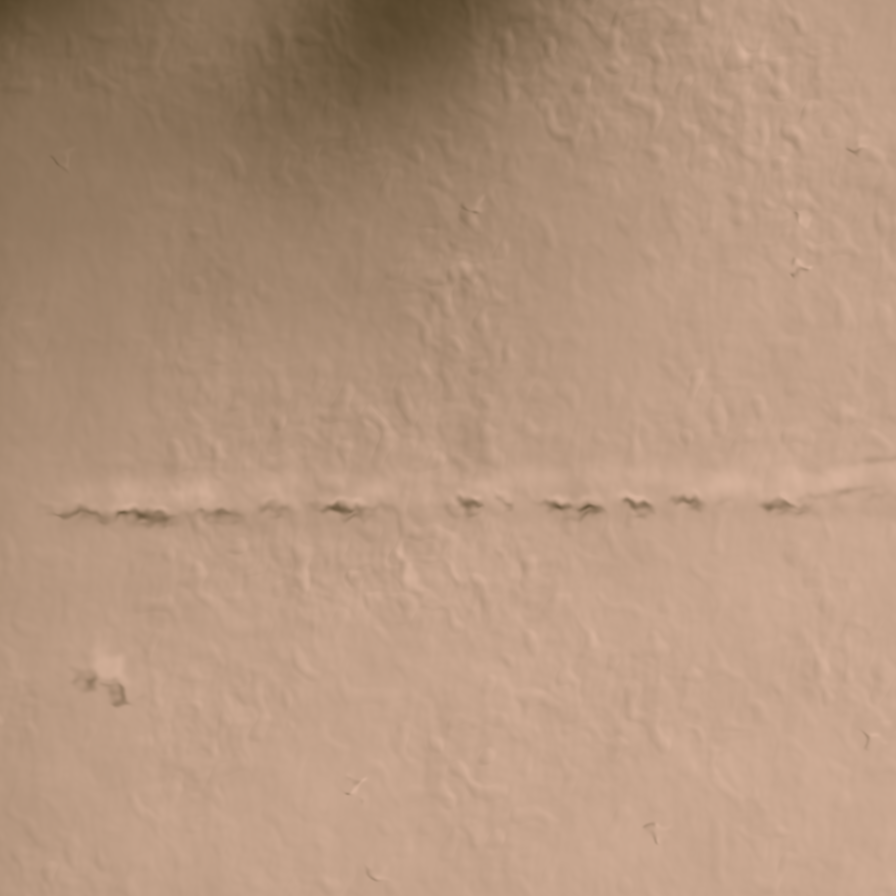
Reproduce this texture procedurally as a Shadertoy shader.

```glsl
// Draws a softly lit beige plaster wall with a broken horizontal crack and shadows along the top.

vec2 hashGradient(vec2 cell) {
    float angle = 6.2832 * fract(sin(dot(cell, vec2(127.1, 311.7))) * 43758.5);
    return vec2(cos(angle), sin(angle));
}

float gradientNoise(vec2 p) {
    vec2 i = floor(p), f = fract(p);
    vec2 u = f * f * f * (f * (f * 6.0 - 15.0) + 10.0);
    vec2 e = vec2(0.0, 1.0);
    float bottom = mix(dot(hashGradient(i), f), dot(hashGradient(i + e.yx), f - e.yx), u.x);
    float top = mix(dot(hashGradient(i + e), f - e), dot(hashGradient(i + 1.0), f - 1.0), u.x);
    return mix(bottom, top, u.y);
}

// Gaussian spot, turned by an angle, with separate radii along and across
float spot(vec2 p, vec2 center, vec2 radius, float angle) {
    float c = cos(angle), s = sin(angle);
    vec2 q = mat2(c, -s, s, c) * (p - center) / radius;
    return exp(-dot(q, q));
}

// Height of the painted surface: octaves of lumps, with sparse larger blisters
float plasterHeight(vec2 p) {
    vec2 warped = p + 0.006 * vec2(gradientNoise(p * 23.0), gradientNoise(p * 23.0 + 40.0));
    float height = gradientNoise(warped * vec2(25.0, 21.0));
    height += 0.62 * gradientNoise(warped * vec2(52.0, 44.0) + 9.0);
    height += 0.28 * gradientNoise(warped * vec2(104.0, 92.0) + 5.0);
    float blister = max(gradientNoise(warped * vec2(43.0, 38.0) + 21.0) - 0.12, 0.0);
    return height + 2.2 * blister;
}

// Where the plaster is rough rather than smooth
float roughness(vec2 p) {
    float rough = 0.22 + 0.32 * smoothstep(-0.1, 0.4, gradientNoise(p * 7.0 + 3.0));
    rough += 0.55 * spot(p, vec2(0.78, 0.92), vec2(0.30, 0.13), -0.8);
    rough += 0.50 * spot(p, vec2(0.52, 0.66), vec2(0.06, 0.17), 0.0);
    rough += 0.50 * spot(p, vec2(0.36, 0.52), vec2(0.16, 0.06), 0.2);
    rough += 0.30 * spot(p, vec2(0.34, 0.81), vec2(0.15, 0.04), 0.1);
    rough += 0.50 * spot(p, vec2(0.34, 0.36), vec2(0.12, 0.05), 0.0);
    rough += 0.30 * spot(p, vec2(0.63, 0.24), vec2(0.10, 0.12), 0.0);
    return rough * (1.0 - 0.6 * spot(p, vec2(0.06, 0.72), vec2(0.18, 0.22), 0.0));
}

// Broad light: dim upper left, bright lower right, dark shadows at the top
float wallLight(vec2 p) {
    float dim = smoothstep(0.22, 1.1, p.y) * (1.0 - 0.78 * smoothstep(0.38, 0.9, p.x));
    float light = 0.955 + 0.055 * p.x - 0.46 * dim - 0.10 * exp(-p.x * 7.0);
    light -= 0.48 * spot(p, vec2(0.50, 1.04), vec2(0.24, 0.12), 0.72);
    light -= 0.44 * spot(p, vec2(-0.03, 1.04), vec2(0.20, 0.10), 0.35);
    light += 0.06 * spot(p, vec2(0.27, 0.99), vec2(0.08, 0.07), 0.0);
    return light + 0.03 * gradientNoise(p * 5.0) + 0.045 * gradientNoise(p * vec2(15.0, 11.0) + 8.0);
}

// Crack pieces: center x, center y, half length, depth
float crackShade(vec2 p) {
    vec4 pieces[11] = vec4[11](
        vec4(0.085, 0.427, 0.048, 0.25), vec4(0.160, 0.424, 0.050, 0.46),
        vec4(0.240, 0.427, 0.038, 0.22), vec4(0.305, 0.431, 0.022, 0.20),
        vec4(0.382, 0.432, 0.042, 0.46), vec4(0.524, 0.438, 0.019, 0.48),
        vec4(0.562, 0.439, 0.014, 0.22), vec4(0.640, 0.433, 0.042, 0.52),
        vec4(0.710, 0.436, 0.025, 0.46), vec4(0.768, 0.440, 0.025, 0.28),
        vec4(0.875, 0.436, 0.036, 0.38));
    float shade = 0.0;
    float wobble = 0.009 * gradientNoise(vec2(p.x * 37.0, 2.0)) + 0.005 * gradientNoise(p * vec2(95.0, 60.0));
    float width = 0.0050 + 0.006 * gradientNoise(p * vec2(55.0, 40.0) + 5.0);
    float ragged = clamp(0.85 + 1.3 * gradientNoise(p * vec2(60.0, 85.0) + 31.0), 0.2, 1.3);
    for (int i = 0; i < 11; i++) {
        vec2 q = (p - pieces[i].xy) / vec2(pieces[i].z, 1.0);
        float taper = smoothstep(1.0, 0.35, abs(q.x));
        float y = q.y + wobble + 0.004 * q.x;
        float gap = exp(-pow(y / width, 2.0));
        float lip = exp(-pow((y - 0.009) / 0.005, 2.0));
        float branch = exp(-pow((y + 0.010 - 0.006 * q.x) / 0.0035, 2.0)) * smoothstep(-0.5, 0.4, q.x);
        shade += taper * pieces[i].w * ragged * (0.28 * lip - gap - 0.45 * branch);
    }
    // Pale swollen ridge above, faint hollow below, faint tail at the right
    float line = 0.424 + 0.022 * p.x;
    float span = smoothstep(0.03, 0.12, p.x);
    float swell = 0.075 + 0.16 * gradientNoise(p * vec2(24.0, 30.0) + 13.0);
    shade += span * swell * exp(-pow((p.y - line - 0.022) / 0.018, 2.0));
    shade -= span * 0.035 * exp(-pow((p.y - line + 0.012) / 0.012, 2.0));
    float hairline = smoothstep(-0.15, 0.3, gradientNoise(vec2(p.x * 27.0, 19.0)));
    shade -= span * 0.09 * hairline * exp(-pow((p.y - line + wobble) / 0.004, 2.0));
    shade -= 0.16 * ragged * spot(p, vec2(0.94, 0.451), vec2(0.03, 0.004), 0.15);
    return shade - 0.12 * ragged * spot(p, vec2(0.98, 0.487), vec2(0.04, 0.005), 0.1);
}

// Chipped lump at lower left, scattered pits and long creases
float blemishShade(vec2 p) {
    vec2 q = p + 0.020 * vec2(gradientNoise(p * 58.0), gradientNoise(p * 58.0 + 17.0));
    float shade = 0.17 * spot(q, vec2(0.126, 0.253), vec2(0.026, 0.016), -0.6);
    shade -= 0.36 * spot(q, vec2(0.101, 0.240), vec2(0.016, 0.007), -0.2);
    shade -= 0.34 * spot(q, vec2(0.135, 0.224), vec2(0.013, 0.005), -0.3);
    vec3 pits[9] = vec3[9](
        vec3(0.390, 0.118, 0.28), vec3(0.525, 0.769, 0.25), vec3(0.420, 0.022, 0.22),
        vec3(0.890, 0.698, 0.30), vec3(0.953, 0.836, 0.28), vec3(0.970, 0.177, 0.22),
        vec3(0.730, 0.072, 0.20), vec3(0.065, 0.818, 0.17), vec3(0.890, 0.752, 0.22));
    for (int i = 0; i < 9; i++) {
        shade -= pits[i].z * spot(q, pits[i].xy, vec2(0.007, 0.004), -0.5);
        shade += 0.5 * pits[i].z * spot(q, pits[i].xy + vec2(0.009, 0.003), vec2(0.006), 0.0);
    }
    shade += 0.11 * spot(q, vec2(0.462, 0.355), vec2(0.035, 0.006), -1.1);
    shade -= 0.08 * spot(q, vec2(0.448, 0.350), vec2(0.035, 0.006), -1.1);
    return shade - 0.08 * spot(q, vec2(0.522, 0.500), vec2(0.020, 0.035), 0.0);
}

void mainImage(out vec4 fragColor, in vec2 fragCoord) {
    vec2 p = fragCoord / iResolution.xy;
    // Side light from the upper right rakes over the relief
    float slope = plasterHeight(p) - plasterHeight(p + vec2(0.0040, 0.0034));
    float tone = wallLight(p) + 0.26 * roughness(p) * slope;
    tone += 0.022 * gradientNoise(p * vec2(95.0, 38.0)) + crackShade(p) + blemishShade(p);
    vec3 color = mix(vec3(0.30, 0.24, 0.14), vec3(0.78, 0.65, 0.56), clamp(tone, 0.0, 1.12));
    fragColor = vec4(color, 1.0);
}
```
